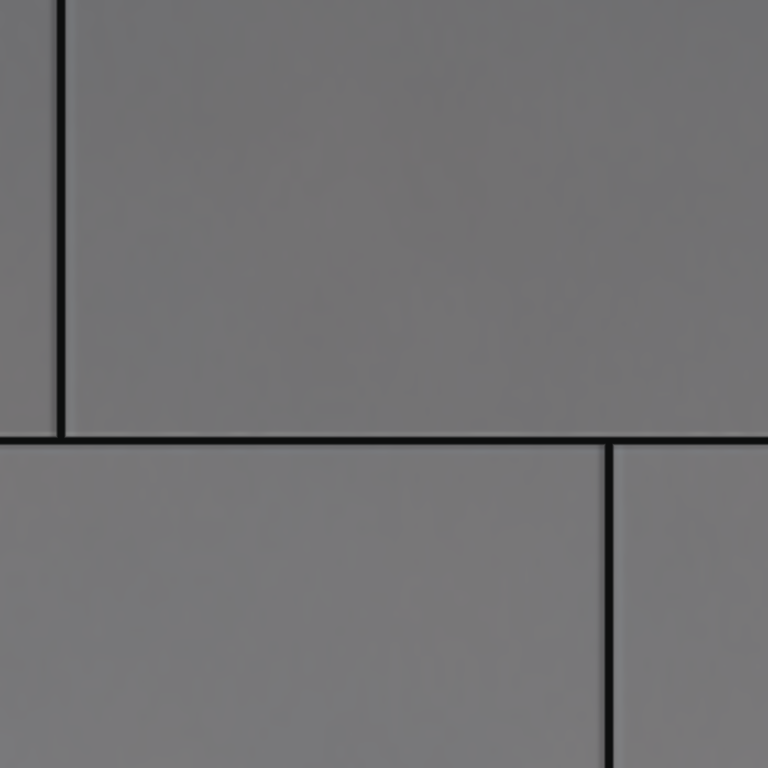
Reproduce this texture procedurally as a WebGL 1 fragment shader.

```glsl
precision highp float;
// Large matte grey cladding panels in a staggered bond, split by thin dark joints.
// Signed distances to the nearest joints give the gaps, bevel highlights and
// shaded edges; soft value noise adds a faint mottling to the paint.
uniform vec2 u_resolution;

float hash(vec2 p) {
  vec3 q = fract(vec3(p.xyx) * 0.1031);
  q += dot(q, q.yzx + 33.33);
  return fract((q.x + q.y) * q.z);
}

float noise(vec2 p) {
  vec2 cell = floor(p);
  vec2 f = fract(p);
  f = f * f * (3.0 - 2.0 * f);
  return mix(mix(hash(cell), hash(cell + vec2(1.0, 0.0)), f.x),
             mix(hash(cell + vec2(0.0, 1.0)), hash(cell + 1.0), f.x), f.y);
}

// Soft stripe centred on a given offset from a joint
float band(float d, float center, float width) {
  float t = (d - center) / width;
  return exp(-t * t);
}

// Dark gap with a soft rim, never sharper than one pixel
float gap(float d, float halfWidth, float pixel) {
  float soft = max(0.0022, pixel);
  return 1.0 - smoothstep(halfWidth - soft, halfWidth + soft, abs(d));
}

void main() {
  float pixel = 1.0 / u_resolution.y;
  vec2 p = gl_FragCoord.xy * pixel;
  vec2 panel = vec2(1.427, 0.8);

  // Rows, with every other one shifted by half a panel
  float y = (p.y - 0.426) / panel.y;
  float alternate = mod(floor(y), 2.0);
  float x = (p.x - 0.0795) / panel.x - 0.5 * alternate;
  float dx = (fract(x + 0.5) - 0.5) * panel.x;
  float dy = (fract(y + 0.5) - 0.5) * panel.y;

  // Panel face: row tone, gentle vertical gradient and mottling
  float tone = 0.454 - 0.02 * fract(y) + 0.03 * alternate;
  tone += 0.006 * (noise(p * 7.0 + 20.0) - 0.5);
  tone += 0.005 * (noise(p * vec2(70.0, 45.0) + 50.0) - 0.5);
  float tint = noise(p * 5.0 + 80.0) - 0.5;
  vec3 color = tone * vec3(1.0 + 0.012 * tint, 0.994, 1.008 - 0.008 * tint);

  // Bevels: lit right and upper rims, shaded left and lower rims
  float wear = 0.6 + 0.8 * noise(vec2(p.x * 45.0, 9.0));
  color += vec3(0.018, 0.026, 0.028) * band(dx, 0.014, 0.006);
  color -= 0.08 * band(dx, -0.009, 0.005);
  color += vec3(0.040, 0.042, 0.036) * wear * band(dy, 0.0095, 0.0025);
  color -= 0.04 * band(dy, -0.0085, 0.003);
  color += vec3(0.004, 0.012, 0.018) * wear * band(dy, -0.014, 0.004);

  // Joints
  float joint = max(gap(dx, 0.0056, pixel), gap(dy, 0.0050, pixel));
  color = mix(color, vec3(0.050, 0.055, 0.055), joint);

  gl_FragColor = vec4(color, 1.0);
}
```
